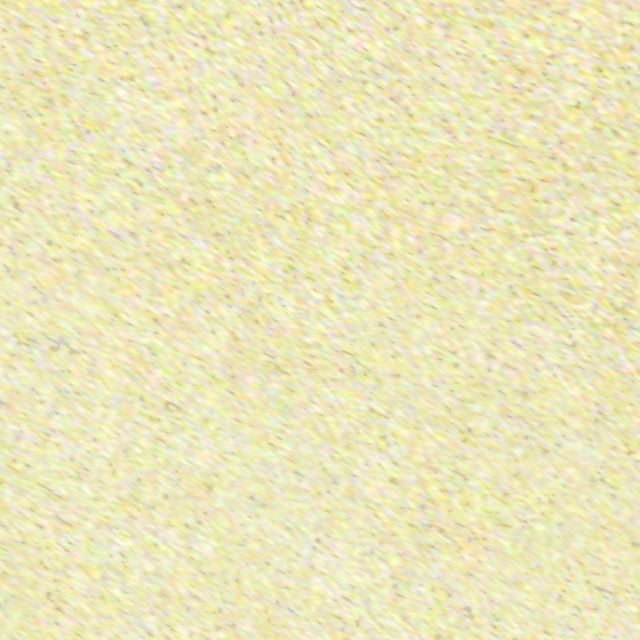
This texture is drawn by a WebGL 1 fragment shader. Its source:

```glsl
precision highp float;

uniform vec2 u_resolution;

vec3 hash3(vec2 cell) {
  vec3 h = fract(cell.xyx * vec3(0.1031, 0.1030, 0.0973));
  h += dot(h, h.yxz + 33.33);
  return fract((h.xxy + h.yzz) * h.zyx);
}

// Three independent channels of smooth value noise, centred on zero
vec3 noise3(vec2 p) {
  vec2 cell = floor(p);
  vec2 f = fract(p);
  f = f * f * (3.0 - 2.0 * f);
  vec3 low = mix(hash3(cell), hash3(cell + vec2(1.0, 0.0)), f.x);
  vec3 high = mix(hash3(cell + vec2(0.0, 1.0)), hash3(cell + vec2(1.0, 1.0)), f.x);
  return mix(low, high, f.y) - 0.5;
}

vec2 rotate(vec2 p, float angle) {
  float c = cos(angle);
  float s = sin(angle);
  return vec2(c * p.x + s * p.y, c * p.y - s * p.x);
}

// Noise stretched into short strokes along the given angle
vec3 strokes(vec2 p, float angle, vec2 density, float seed) {
  return noise3(rotate(p, angle) * density + seed);
}

void main() {
  vec2 uv = gl_FragCoord.xy / u_resolution;
  vec2 p = gl_FragCoord.xy / min(u_resolution.x, u_resolution.y);

  // Slow bending of the stroke direction
  vec2 bent = p + 0.025 * noise3(p * 3.0 + 40.0).xy;

  // Coloured grain from overlapping strokes, roughly unit deviation
  vec3 tint = strokes(bent, -0.50, vec2(88.0, 205.0), 311.0)
            + strokes(bent, -0.66, vec2(72.0, 170.0), 517.0);
  tint *= 3.3;
  float shade = 3.3 * (strokes(bent, -0.56, vec2(80.0, 190.0), 723.0).x
                     + strokes(bent, -0.42, vec2(105.0, 225.0), 829.0).y);

  // Soft mottling, with a warmer and rougher upper right corner
  vec3 mottle = noise3(rotate(p, -0.5) * vec2(6.0, 9.0) + 61.0)
              + 0.7 * noise3(rotate(p, -0.6) * vec2(17.0, 28.0) + 97.0);
  float warmth = smoothstep(0.5, 1.9, uv.x * 0.7 + uv.y * 1.2);
  float rough = 0.92 + 0.3 * warmth + 0.25 * mottle.z;

  vec3 color = vec3(0.928, 0.913, 0.742);
  color += rough * (tint * vec3(0.020, 0.021, 0.056) + shade * vec3(0.017, 0.020, 0.021));
  color += mottle.x * vec3(0.012, 0.016, 0.040) + mottle.y * vec3(0.012, 0.004, 0.0);
  color -= warmth * vec3(0.004, 0.014, 0.034);

  // Sparse dark specks
  float speck = smoothstep(1.3, 2.6, -shade);
  color -= speck * vec3(0.07, 0.08, 0.05);

  gl_FragColor = vec4(clamp(color, 0.0, 1.0), 1.0);
}
```
